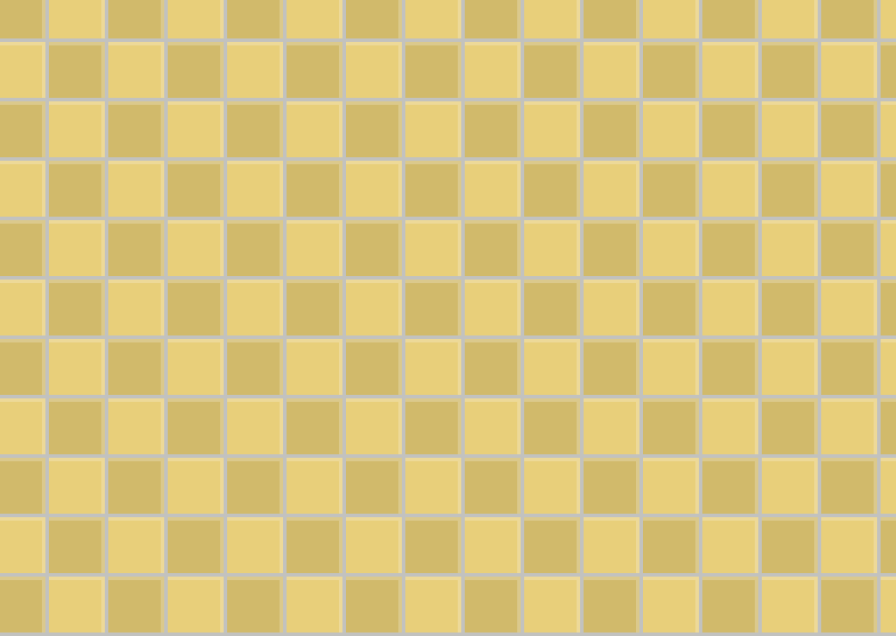
Reproduce this pattern procedurally as a Shadertoy shader.

```glsl
// Checkerboard of square ochre tiles in grey grout, each with a pale bevel on its
// top and right edges. Every cell is built from box coverages, smoothed over one
// pixel, and the cell's parity picks the light or dark glaze.

// Smoothed coverage of the rectangle between corners lo and hi.
float boxCoverage(vec2 p, vec2 lo, vec2 hi, float pixel) {
    vec2 inside = clamp((p - lo) / pixel + 0.5, 0.0, 1.0)
                * clamp((hi - p) / pixel + 0.5, 0.0, 1.0);
    return inside.x * inside.y;
}

void mainImage(out vec4 fragColor, in vec2 fragCoord) {
    // Canvas is 364 units high; cells are 34 units, bounded by grout centres.
    float pixel = 364.0 / iResolution.y;
    vec2 grid = (fragCoord * pixel - vec2(27.0, 1.0)) / 34.0;
    vec2 cell = floor(grid);
    vec2 local = fract(grid) * 34.0;

    // Alternating glaze and its paler bevel.
    float isDark = mod(cell.x + cell.y, 2.0);
    vec3 glaze = mix(vec3(0.91, 0.81, 0.48), vec3(0.82, 0.73, 0.42), isDark);
    vec3 bevel = mix(glaze, vec3(1.0), 0.22);

    // Layers: grout, bevelled tile, flat face.
    float tile = boxCoverage(local, vec2(1.0), vec2(33.0), pixel);
    float face = boxCoverage(local, vec2(1.0), vec2(31.0), pixel);
    vec3 color = mix(vec3(0.76, 0.76, 0.75), bevel, tile);
    color += (glaze - bevel) * face;

    fragColor = vec4(color, 1.0);
}
```
